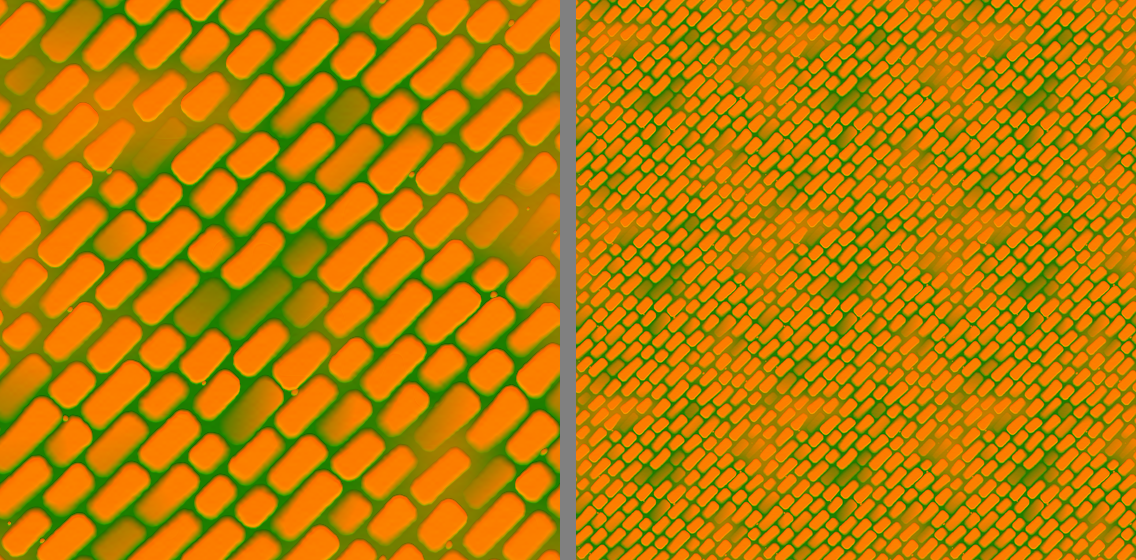
Left: one tile. Right: repeated 3 by 3.
Give the GLSL for this texture, as a three.js fragment shader.

```glsl
// Diagonal worn cobbles in green joints: red holds height, green holds vertical slope.
varying vec2 vUv;

const float ROWS = 11.0;       // diagonal rows across the tile
const float STONES = 12.0;     // stones along a row before it wraps
const float SQRT2 = 1.41421;
const float JOINT_LEVEL = 0.11;
const float SLOPE_GAIN = 0.0014;

float hash(vec2 p) {
  vec3 q = fract(vec3(p.xyx) * 0.1031);
  q += dot(q, q.yzx + 33.33);
  return fract((q.x + q.y) * q.z);
}

// Value noise that wraps after "cells" cells per tile.
float noise(vec2 uv, float cells, float seed) {
  vec2 p = uv * cells;
  vec2 i = floor(p);
  vec2 f = p - i;
  f = f * f * (3.0 - 2.0 * f);
  vec2 a = mod(i, cells) + seed;
  vec2 b = mod(i + 1.0, cells) + seed;
  return mix(mix(hash(a), hash(vec2(b.x, a.y)), f.x),
             mix(hash(vec2(a.x, b.y)), hash(b), f.x), f.y);
}

// Diagonal coordinates: x along the row (period 2), y across it, z row number.
vec3 toRow(vec2 uv, float shift) {
  float s = (uv.x - uv.y) * ROWS + shift;
  float row = floor(s + 0.5);
  float wraps = floor((row + 0.5) / ROWS);
  return vec3(mod(uv.x + uv.y - wraps, 2.0),
              (s - row) / (ROWS * SQRT2), row - wraps * ROWS);
}

float roundBox(vec2 p, vec2 halfSize, float radius) {
  vec2 q = abs(p) - halfSize + radius;
  return length(max(q, 0.0)) + min(max(q.x, q.y), 0.0) - radius;
}

// Rises from 0 at the outline to 1 at the given depth inside.
float dome(float d, float depth) {
  float x = 1.0 - clamp(-d / depth, 0.0, 1.0);
  return 1.0 - x * x;
}

// Jittered joint position between stones of a row.
float jointAt(float i, float row) {
  return i + 0.46 * (hash(vec2(mod(i, STONES), row + 40.0)) - 0.5);
}

float stoneHeight(vec2 uv, float sand) {
  // Stagger by about half a stone per row, closing exactly after all rows
  vec3 c = toRow(uv, 0.0);
  float u = c.x * STONES * 0.5 + c.z * 6.0 / ROWS;
  float i = floor(u);
  if (u < jointAt(i, c.z)) i -= 1.0;
  else if (u >= jointAt(i + 1.0, c.z)) i += 1.0;
  float a = jointAt(i, c.z);
  float b = jointAt(i + 1.0, c.z);

  // Size, sinking, tilt and edge softness of this stone
  vec2 id = vec2(mod(i, STONES), c.z);
  float gap = mix(0.0005, 0.0045, pow(hash(id + 71.0), 3.0));
  float unitLength = SQRT2 / STONES;
  vec2 halfSize = vec2((b - a) * unitLength, 1.0 / (ROWS * SQRT2)) * 0.5 - gap;
  vec2 p = vec2((u - 0.5 * (a + b)) * unitLength, c.y);
  float sink = pow(hash(id + 113.0), 7.0);
  vec2 tilt = vec2(hash(id + 151.0), hash(id + 197.0)) - 0.5;
  float lean = dot(tilt, p / halfSize);
  float level = 1.17 - 0.65 * sink + 0.5 * lean;
  float softness = mix(0.012, 0.021, hash(id + 349.0)) * max(1.0 - 0.8 * lean, 0.5);
  float d = roundBox(p, halfSize, 0.023);
  float body = JOINT_LEVEL + (level - JOINT_LEVEL) * dome(d, softness);
  return max(sand, body);
}

// Sparse pebbles lying in the joints between rows.
float pebbleHeight(vec2 uv) {
  vec3 c = toRow(uv, 0.5);
  float u = c.x * 4.0;
  vec2 id = vec2(floor(u), c.z);
  float along = fract(u) - 0.5 - 0.5 * (hash(id + 231.0) - 0.5);
  float radius = mix(0.005, 0.011, hash(id + 263.0));
  float d = length(vec2(along * 0.25 / SQRT2, c.y * 1.2)) - radius;
  return step(0.76, hash(id + 307.0)) * 0.9 * dome(d, radius * 0.7);
}

float surfaceHeight(vec2 uv) {
  // Uneven outlines
  vec2 wobble = vec2(noise(uv, 9.0, 3.0), noise(uv, 9.0, 57.0)) - 0.5;
  vec2 chips = vec2(noise(uv, 140.0, 11.0), noise(uv, 140.0, 83.0)) - 0.5;
  vec2 p = uv + wobble * 0.010 + chips * 0.0017;
  float sand = JOINT_LEVEL + 0.65 * smoothstep(0.58, 1.0, noise(uv, 5.0, 29.0));
  return max(stoneHeight(p, sand), pebbleHeight(p));
}

// Fine grain and a few thin cracks, felt only in the slope.
float grain(vec2 uv) {
  float crack = 1.0 - smoothstep(0.0, 0.02, abs(noise(uv, 17.0, 17.0) - 0.5));
  float worn = smoothstep(0.65, 0.9, noise(uv, 13.0, 91.0));
  return 0.05 * noise(uv, 150.0, 5.0) + 0.06 * noise(uv, 70.0, 37.0) - 0.04 * crack * worn;
}

void main() {
  vec2 stepUp = vec2(0.0, 0.0014);
  float height = surfaceHeight(vUv);
  float rise = surfaceHeight(vUv + stepUp) + grain(vUv + stepUp)
             - surfaceHeight(vUv - stepUp) - grain(vUv - stepUp);
  float slope = rise / (2.0 * stepUp.y);
  float green = 0.493 + clamp(slope * SLOPE_GAIN, -0.09, 0.13);
  gl_FragColor = vec4(min(height, 0.99), green, 0.0, 1.0);
}
```
